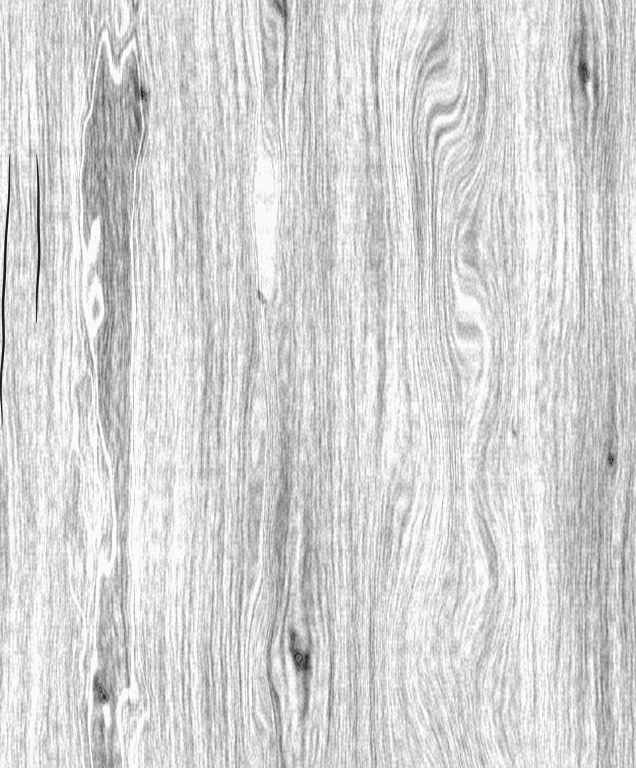
Reproduce this texture procedurally as a Shadertoy shader.

```glsl
// Bleached grey wood planks with fine vertical grain, cathedral figure, knots and cracks.

// Knots: x, y and radius in units of canvas height
const vec3 KNOTS[8] = vec3[8](
    vec3(0.186, 0.879, 0.010), vec3(0.365, 0.993, 0.015),
    vec3(0.764, 0.906, 0.014), vec3(0.390, 0.145, 0.020),
    vec3(0.131, 0.100, 0.014), vec3(0.340, 0.613, 0.007),
    vec3(0.670, 0.437, 0.005), vec3(0.795, 0.402, 0.007));

float bell(float x) { return exp(-x * x); }

vec2 gradientAt(vec2 cell) {
    float angle = 6.2832 * fract(sin(dot(cell, vec2(127.1, 311.7))) * 43758.5);
    return vec2(cos(angle), sin(angle));
}

float gradientNoise(vec2 p) {
    vec2 i = floor(p), f = p - i;
    vec2 w = f * f * f * (f * (f * 6.0 - 15.0) + 10.0);
    vec2 e = vec2(1.0, 0.0);
    float low = mix(dot(gradientAt(i), f), dot(gradientAt(i + e), f - e), w.x);
    float high = mix(dot(gradientAt(i + e.yx), f - e.yx), dot(gradientAt(i + 1.0), f - 1.0), w.x);
    return mix(low, high, w.y);
}

// Sideways coordinate that stays constant along a wood fibre
float fibreCoord(vec2 p) {
    float u = p.x + 0.014 * gradientNoise(p * vec2(5.0, 2.5));
    u += 0.085 * bell((p.x - 0.60) / 0.10) * gradientNoise(p * vec2(11.0, 3.2) + 7.0);
    u += 0.035 * bell((p.x - 0.345) / 0.02) * gradientNoise(p * vec2(34.0, 6.0));
    u += 0.003 * gradientNoise(p * vec2(30.0, 15.0));
    for (int k = 0; k < 8; k++) {
        vec2 d = p - KNOTS[k].xy;
        vec2 q = d / (KNOTS[k].z * vec2(2.2, 6.0));
        u -= 0.7 * d.x * exp(-dot(q, q));
    }
    return u;
}

// Closed growth contours: grey heartwood edged by pale veins
float cathedral(vec2 p) {
    float x = p.x - 0.143 - 0.016 * gradientNoise(vec2(p.y * 3.0, 4.5));
    float level = 1.3 * gradientNoise(vec2(x * 24.0, p.y * 4.5) + 3.0)
                + 0.35 * gradientNoise(p * vec2(55.0, 16.0)) + 0.7 * pow(x / 0.042, 2.0);
    float tone = -0.17 * smoothstep(0.22, 0.08, level);
    tone += 0.22 * bell((level - 0.20) / 0.07) + 0.13 * bell((level - 0.62) / 0.06);
    tone -= 0.13 * bell((level - 0.36) / 0.05);
    tone += 0.05 * sin(level * 34.0);
    return tone * smoothstep(0.060, 0.040, abs(x));
}

float knotShade(vec2 p, float streak) {
    float shade = 0.0;
    for (int k = 0; k < 8; k++) {
        vec2 d = p - KNOTS[k].xy;
        float size = KNOTS[k].z;
        d.x += 0.25 * d.y * bell(d.y / (size * 3.0));
        float r = length(d / (size * vec2(0.7, 1.4))) + 0.9 * gradientNoise(p * vec2(130.0, 60.0));
        shade += 0.42 * smoothstep(1.3, 0.1, r) * (0.75 + 0.25 * sin(r * 13.0));
        shade += 0.17 * bell(d.x / (size * 1.1)) * exp(-abs(d.y) / (size * 6.0)) * (0.8 + 1.6 * streak);
    }
    return shade;
}

float crackMask(vec2 p) {
    float mask = 0.0;
    for (int k = 0; k < 2; k++) {
        float n = float(k);
        float t = (p.y - mix(0.44, 0.58, n)) / mix(0.36, 0.22, n);
        float centre = mix(0.001, 0.048, n) + 0.010 * t * (1.0 - n * t)
                     + 0.004 * gradientNoise(vec2(p.y * 14.0, n * 5.0 + 0.5));
        float halfWidth = 0.0017 * sqrt(max(4.0 * t * (1.0 - t), 0.0));
        float soft = 0.7 / iResolution.y;
        mask = max(mask, smoothstep(soft, -soft, abs(p.x - centre) - halfWidth)
                       * step(0.0, t) * step(t, 1.0));
    }
    return mask;
}

void mainImage(out vec4 fragColor, in vec2 fragCoord) {
    vec2 p = fragCoord / iResolution.y;
    float u = fibreCoord(p);

    // Grain from broad bands down to pores
    float broad = gradientNoise(vec2(u * 9.0, p.y * 1.6));
    float band = gradientNoise(vec2(u * 55.0, p.y * 1.8) + 11.0);
    float streak = gradientNoise(vec2(u * 235.0, p.y * 5.0));
    float pores = gradientNoise(vec2(u * 330.0, p.y * 48.0));
    float grit = gradientNoise(p * vec2(390.0, 210.0));
    float patchiness = 0.8 + 0.8 * gradientNoise(p * vec2(8.0, 4.0) + 20.0);

    float grey = 0.865 + 0.12 * broad + 0.17 * band;
    grey += patchiness * (0.25 * streak - 0.12 * max(-streak, 0.0));
    grey += 0.22 * pores + 0.15 * grit;

    // Darker stretches and the long seam
    grey -= 0.07 * bell((p.x - 0.39) / 0.06) + 0.07 * bell((p.x - 0.80) / 0.045);
    grey -= 0.13 * bell((u - 0.490) / 0.004);
    grey -= 0.14 * bell((u - 0.372) / 0.006) * smoothstep(0.55, 0.35, p.y);
    grey -= 0.15 * bell((p.x - 0.785) / 0.018) * bell((p.y - 0.82) / 0.08);

    // Pale vein in the middle and the cathedral figure
    grey += 0.20 * bell((u - 0.345) / 0.006) * bell((p.y - 0.66) / 0.13);
    grey += cathedral(p);

    grey -= knotShade(p, -streak);
    grey = clamp(grey, 0.08, 0.98);
    grey = mix(grey, 0.10, crackMask(p));
    fragColor = vec4(vec3(grey), 1.0);
}
```
